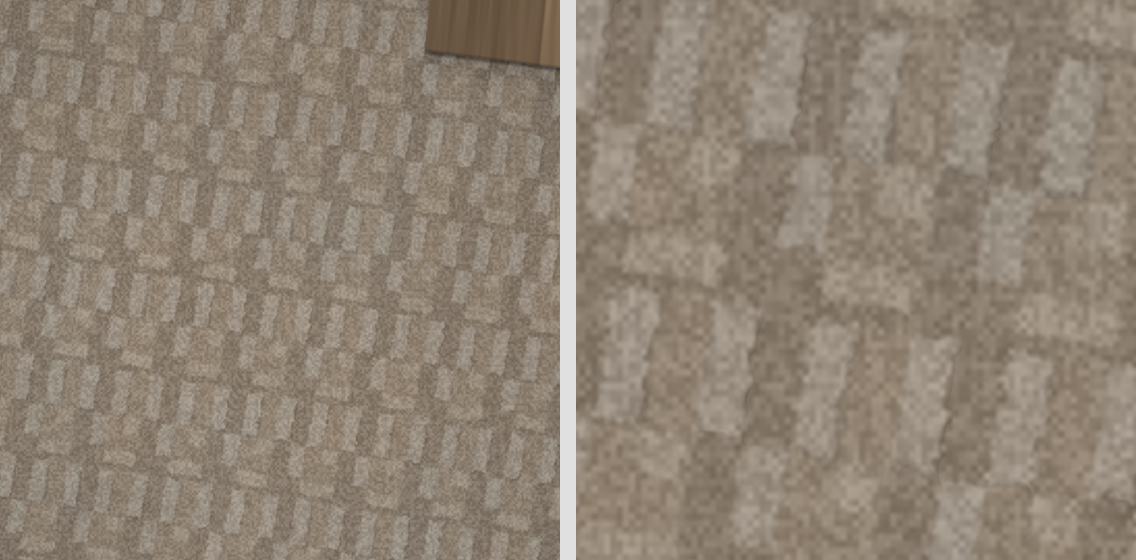
Left: the whole. Right: its middle third, enlarged.
Write a three.js fragment shader that draws this texture.

```glsl
#define STEP_ACROSS vec2(0.1172, -0.0190)
#define STEP_UP vec2(0.0303, 0.1750)
#define CELL_ORIGIN vec2(0.5085, 0.4948)
#define CELL_SIZE vec2(0.119, 0.178)
#define EDGE_SOFT 0.0034
#define EDGE_WEAR 0.0052
#define GRAIN 0.125
#define PALE vec3(0.600, 0.561, 0.511)
#define TAN vec3(0.556, 0.502, 0.439)
#define DARK vec3(0.517, 0.468, 0.412)
#define WOOD vec3(0.415, 0.340, 0.262)
#define WOOD_CORNER vec2(0.759, 0.909)

varying vec2 vUv;

float hash(vec2 p) {
  return fract(sin(dot(p, vec2(127.1, 311.7))) * 43758.5453);
}

float noise(vec2 p) {
  vec2 i = floor(p), f = fract(p);
  f = f * f * (3.0 - 2.0 * f);
  return mix(mix(hash(i), hash(i + vec2(1.0, 0.0)), f.x),
             mix(hash(i + vec2(0.0, 1.0)), hash(i + vec2(1.0, 1.0)), f.x), f.y);
}

// Soft block: centre and half size in cell units, softness in canvas units
float block(vec2 c, vec2 centre, vec2 halfSize) {
  vec2 d = (abs(c - centre) - halfSize) * CELL_SIZE;
  return 1.0 - smoothstep(-EDGE_SOFT, EDGE_SOFT, max(d.x, d.y));
}

float tallStripes(vec2 c) {
  return max(block(c, vec2(-0.145, 0.645), vec2(0.11, 0.22)),
             block(c, vec2(0.362, 0.655), vec2(0.11, 0.22)));
}

float greyShapes(vec2 c) {
  return max(tallStripes(c), block(c, vec2(-0.372, 0.25), vec2(0.11, 0.155)));
}

float warmShapes(vec2 c) {
  return max(block(c, vec2(0.10, 0.333), vec2(0.115, 0.075)),
             block(c, vec2(0.0), vec2(0.24, 0.064)));
}

// Skewed lattice coordinates
vec2 toLattice(vec2 p) {
  vec2 a = STEP_ACROSS, b = STEP_UP, d = p - CELL_ORIGIN;
  return vec2(d.x * b.y - d.y * b.x, a.x * d.y - a.y * d.x) / (a.x * b.y - a.y * b.x);
}

vec3 carpet(vec2 p) {
  // Ragged tuft edges
  vec2 wear = vec2(noise(p * 105.0), noise(p * 120.0 + 37.0)) - 0.5;
  wear += 0.8 * (vec2(noise(p * 240.0 + 11.0), noise(p * 240.0 + 71.0)) - 0.5);
  vec2 lattice = toLattice(p + wear * EDGE_WEAR);
  vec2 shift = vec2(0.5, 0.1);
  vec2 id = floor(lattice + shift);
  vec2 c = fract(lattice + shift) - shift;

  // Yarn tones
  float tanMask = max(block(c, vec2(0.0, 0.21), vec2(0.25, 0.22)),
                      block(c, vec2(0.11, 0.65), vec2(0.145, 0.235)));
  float grey = greyShapes(c);
  vec3 col = mix(DARK, TAN, tanMask);
  col = mix(col, PALE + 0.015 * (hash(id) - 0.5), grey);
  col = mix(col, PALE * vec3(1.0, 0.985, 0.965), warmShapes(c));

  // Pile shadow on the lower right of the stripes
  float seam = tallStripes(c - vec2(0.035, -0.018)) * (1.0 - grey);
  col *= 1.0 - seam * (0.03 + 0.12 * noise(p * 90.0 + 5.0));

  // Fibre grain and broad wear
  float fine = noise(p * vec2(270.0, 245.0)) - 0.5;
  float tuft = noise(p * vec2(140.0, 110.0) + 19.0) - 0.5;
  col += GRAIN * (fine + 0.28 * tuft);
  col += vec3(0.010, 0.0, -0.010) * (noise(p * 9.0 + 3.0) - 0.5);
  col *= 1.0 + 0.03 * (noise(p * 5.0 + 8.0) - 0.5);
  vec2 fromLight = p - vec2(0.42, 0.42);
  return col * (1.025 - 0.17 * dot(fromLight, fromLight));
}

vec3 wood(vec2 p) {
  float x = p.x - 0.1 * (p.y - WOOD_CORNER.y);
  float grain = noise(vec2(x * 190.0, p.y * 9.0)) - 0.5;
  grain += 0.6 * (noise(vec2(x * 60.0, p.y * 4.0) + 7.0) - 0.5);
  vec3 col = WOOD * (1.0 + 0.13 * grain);
  // Lighter board beyond the joint
  float joint = x - 0.964;
  col *= 1.0 + 0.22 * smoothstep(-0.004, 0.004, joint);
  return col * (1.0 - 0.12 * exp(-pow(abs(joint) / 0.003, 2.0)));
}

void main() {
  vec2 p = vUv;
  vec2 d = p - WOOD_CORNER;
  float fromLeft = d.x - 0.1 * d.y;
  float fromBottom = d.y + 0.126 * d.x;
  float inside = min(fromLeft, fromBottom);

  // Contact shadow under the wooden corner
  vec3 col = carpet(p);
  float under = smoothstep(-0.008, 0.012, fromLeft);
  col *= 1.0 - 0.12 * under * smoothstep(-0.07, 0.0, fromBottom);
  col *= 1.0 - 0.38 * under * smoothstep(-0.010, -0.001, fromBottom);

  vec3 board = wood(p) * (0.80 + 0.20 * smoothstep(0.0, 0.006, fromBottom));
  col = mix(col, board, smoothstep(-0.0012, 0.0012, inside));
  gl_FragColor = vec4(clamp(col, 0.0, 1.0), 1.0);
}
```
